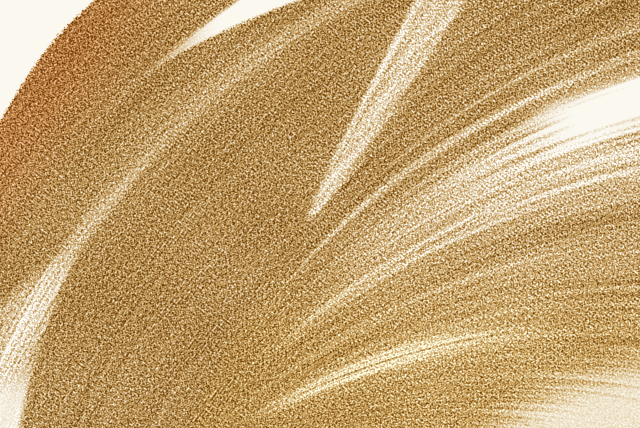
This texture is drawn by a Shadertoy shader. Its source:

```glsl
vec2 gradientAt(vec2 cell) {
    float h = fract(sin(dot(cell, vec2(127.1, 311.7))) * 43758.5);
    return vec2(cos(6.2832 * h), sin(6.2832 * h));
}

float gradientNoise(vec2 p) {
    vec2 i = floor(p), f = fract(p);
    vec2 u = f * f * (3.0 - 2.0 * f);
    float a = dot(gradientAt(i), f);
    float b = dot(gradientAt(i + vec2(1, 0)), f - vec2(1, 0));
    float c = dot(gradientAt(i + vec2(0, 1)), f - vec2(0, 1));
    float d = dot(gradientAt(i + vec2(1, 1)), f - vec2(1, 1));
    return mix(mix(a, b, u.x), mix(c, d, u.x), u.y);
}

// Bristle marks: fine across the stroke, long along it
float bristles(float across, float along) {
    return 0.7 * gradientNoise(vec2(across * 60.0, along * 1.6))
         + 0.9 * gradientNoise(vec2(across * 150.0 + 7.0, along * 3.0));
}

float band(float x, float centre, float width) {
    float d = (x - centre) / width;
    return exp(-d * d);
}

vec3 goldRamp(float t) {
    vec3 lower = mix(vec3(0.44, 0.27, 0.06), vec3(0.78, 0.63, 0.39), clamp(t * 2.0, 0.0, 1.0));
    return mix(lower, vec3(0.99, 0.985, 0.96), clamp(t * 2.0 - 1.0, 0.0, 1.0));
}

void mainImage(out vec4 fragColor, in vec2 fragCoord) {
    vec2 p = fragCoord / iResolution.y;

    // Left strokes follow a wide circle, right strokes a bending fan
    vec2 toArc = p - vec2(1.735, -0.695);
    float arc = length(toArc);
    float arcAlong = atan(toArc.y, -toArc.x) * 1.9;
    vec2 toFan = p - vec2(0.4, -0.1);
    float reach = length(toFan);
    float fan = atan(toFan.y, toFan.x) + 0.3 * reach;
    float fanLimit = 1.17 + 0.2 * smoothstep(0.5, 1.0, reach);
    float inFan = 1.0 - smoothstep(fanLimit, fanLimit + 0.14, fan);

    float arcBristle = bristles(arc, arcAlong);
    float fanBristle = bristles(fan, reach) * smoothstep(0.12, 0.5, reach);
    float grain = 0.72 * gradientNoise(mat2(0.8, 0.6, -0.6, 0.8) * p * 255.0)
                + 0.42 * gradientNoise(mat2(0.6, -0.8, 0.8, 0.6) * p * 150.0 + 31.0);

    // Gold body
    float tone = mix(0.385 + 0.12 * arcBristle, 0.41 + 0.20 * fanBristle, inFan);
    tone += 0.07 * (1.0 - smoothstep(1.08, 1.2, fan)) * smoothstep(0.2, 0.6, reach);
    tone += 0.06 * gradientNoise(p * 5.0);

    // Pale layers of the fan
    float pale = 0.24 * band(fan, 1.17, 0.010) * smoothstep(0.35, 0.6, reach);
    pale += 0.16 * band(fan, 1.215, 0.007) * smoothstep(0.5, 0.9, reach);
    pale += 0.30 * band(fan, 1.04, 0.08) * smoothstep(0.45, 1.15, reach);
    pale += 0.17 * band(fan, 0.96, 0.035) * smoothstep(0.3, 0.6, reach);
    pale += 0.36 * band(fan, 0.645, 0.05) * smoothstep(0.15, 0.4, reach)
                 * (1.0 - smoothstep(0.6, 1.05, reach));
    pale += 0.10 * band(fan, 0.81, 0.02);
    pale *= 1.0 + 0.8 * fanBristle;

    // Long light streak that opens towards the lower left
    float below = max(0.41 - p.y, 0.0);
    float inner = 1.908 - 0.2 * below;
    float outer = 1.926 + 0.42 * below;
    float openStreak = smoothstep(inner - 0.010, inner + 0.010, arc)
                     * (1.0 - smoothstep(outer - 0.012, outer + 0.035, arc));
    openStreak *= 0.25 * (1.0 - smoothstep(0.48, 0.72, p.y)) + 0.10;
    pale += openStreak * (1.0 + 0.9 * arcBristle);
    pale += 0.10 * band(arc, 1.93, 0.03) * smoothstep(0.5, 0.75, p.y);

    // Narrow pale blade
    float rise = p.y - 0.47;
    float bladeWidth = 0.083 * sqrt(max(rise, 0.0));
    float bladeX = p.x - 0.715 - 0.59 * rise;
    float blade = smoothstep(-bladeWidth - 0.006, -bladeWidth + 0.008, bladeX)
                * (1.0 - smoothstep(bladeWidth - 0.015, bladeWidth + 0.012, bladeX))
                * smoothstep(0.0, 0.04, rise);
    float bladeBristle = bristles(bladeX / (0.6 + rise), p.y);
    pale += blade * (0.34 + 0.20 * bladeBristle);

    // Uncovered ground: outer corner, upper wedge, right gap and lower corners
    float rimX = min(p.x, 0.2);
    float outerEdge = 2.235 + 0.4 * rimX - 1.1 * rimX * rimX;
    float bare = smoothstep(-0.005, 0.005, arc - outerEdge + 0.008 * grain);

    float wedgeLow = 2.066 - 0.222 * (p.x - 0.33);
    float wedge = smoothstep(-0.004, 0.006, arc - wedgeLow + 0.005 * grain)
                * (1.0 - smoothstep(2.058, 2.074, arc + 0.008 * arcBristle))
                * smoothstep(0.3, 0.36, p.x);
    bare = max(bare, wedge * (0.45 + 0.55 * smoothstep(0.36, 0.52, p.x)));

    float gap = smoothstep(1.015, 1.065, fan + 0.025 * fanBristle)
              * (1.0 - smoothstep(1.115, 1.15, fan + 0.02 * fanBristle))
              * smoothstep(1.10, 1.25, reach + 0.07 * fanBristle);
    bare = max(bare, gap);

    float fromRight = 1.5 - p.x;
    float lowerEdge = 0.2 - 0.2 * fromRight - 0.75 * fromRight * fromRight;
    float lowerRight = smoothstep(-0.03, 0.13, lowerEdge - p.y + 0.06 * fanBristle);
    bare = max(bare, 0.78 * lowerRight);

    float lowerLeft = smoothstep(inner - 0.004, inner + 0.012, arc)
                    * (1.0 - smoothstep(0.05, 0.17, p.y + 0.04 * arcBristle));
    bare = max(bare, 0.8 * lowerLeft);

    // Glitter fades where paint is thin
    tone += pale + grain * (1.0 - 0.5 * clamp(pale, 0.0, 1.0));
    tone = mix(tone, 0.98 + 0.12 * grain * (1.0 - bare), bare);
    vec3 color = goldRamp(tone);

    // Copper rim and yellow lower stroke
    float copper = smoothstep(1.99, 2.22, arc) * (1.0 - smoothstep(0.1, 0.6, p.x));
    color *= mix(vec3(1), vec3(1.02, 0.89, 0.82), copper * (1.0 - bare));
    float yellow = inFan * (1.0 - smoothstep(0.15, 0.5, p.y)) * (1.0 - bare);
    color *= mix(vec3(1), vec3(1.01, 1.0, 0.92), yellow);
    fragColor = vec4(clamp(color, 0.0, 1.0), 1.0);
}
```
